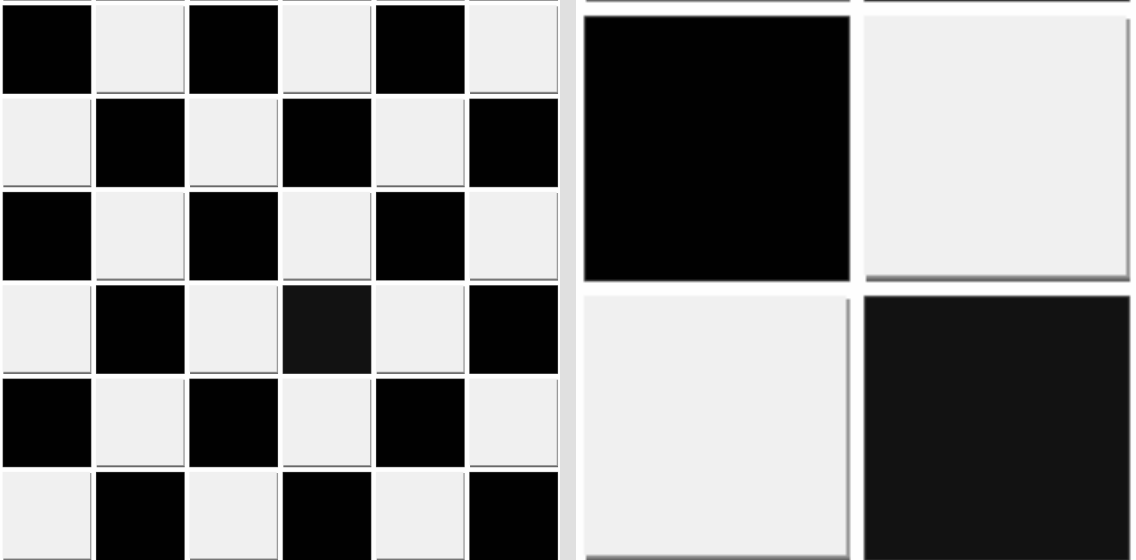
Left, the full canvas; right, a detail of the centre.
A WebGL 2 fragment shader for this pattern:

```glsl
#version 300 es
precision highp float;
// Checkerboard of six by six square tiles, near-black and pale, set in white grout.
// Each cell is filled by soft-edged boxes: black tiles are flat with a thin rim,
// pale tiles are raised, with a shaded bevel along the right and bottom edges.

uniform vec2 u_resolution;
out vec4 fragColor;

const float TILES = 6.0;
const float ROW_SHIFT = 0.01;               // lifts the grid a little, in cells
const vec2 TILE_LOW = vec2(0.028, 0.004);   // tile corners inside a cell
const vec2 TILE_HIGH = vec2(0.979, 0.954);
const vec2 BEVEL = vec2(0.014, 0.023);      // right and bottom bevel widths
const vec2 ODD_CELL = vec2(3.0, 2.0);       // the one faded black tile

const vec3 GROUT = vec3(0.995);
const vec3 PALE = vec3(0.941);
const vec3 BLACK = vec3(0.003);
const vec3 FADED_BLACK = vec3(0.072);
const vec3 RIM = vec3(0.28);
const vec3 SHADE_DARK = vec3(0.34);
const vec3 SHADE_LIGHT = vec3(0.60);

// Coverage of an axis-aligned box with edges blurred over the given width.
float boxMask(vec2 p, vec2 low, vec2 high, float blur) {
    vec2 inside = clamp((p - low) / blur + 0.5, 0.0, 1.0)
                * clamp((high - p) / blur + 0.5, 0.0, 1.0);
    return inside.x * inside.y;
}

// Flat tile with a slightly lighter rim.
vec3 darkTile(vec2 p, vec3 face, float blur) {
    vec2 rimWidth = vec2(0.006);
    vec3 color = mix(GROUT, RIM, boxMask(p, TILE_LOW, TILE_HIGH, blur));
    return mix(color, face, boxMask(p, TILE_LOW + rimWidth, TILE_HIGH - rimWidth, blur));
}

// Raised tile: a shaded slab partly covered by its pale face.
vec3 paleTile(vec2 p, float blur) {
    vec2 slabLow = TILE_LOW + vec2(0.008, 0.0);
    vec2 slabHigh = TILE_HIGH - vec2(0.0, 0.012);
    float rise = smoothstep(TILE_LOW.y, TILE_LOW.y + BEVEL.y, p.y);
    vec3 shade = mix(SHADE_DARK, SHADE_LIGHT, rise);
    vec3 color = mix(GROUT, shade, boxMask(p, slabLow, slabHigh, blur));

    vec2 faceLow = TILE_LOW + vec2(0.0, BEVEL.y);
    vec2 faceHigh = TILE_HIGH - vec2(BEVEL.x, 0.0);
    return mix(color, PALE, boxMask(p, faceLow, faceHigh, blur));
}

void main() {
    vec2 grid = gl_FragCoord.xy / u_resolution * TILES + vec2(0.0, ROW_SHIFT);
    vec2 cell = floor(grid);
    vec2 p = fract(grid);
    float blur = max(0.010, TILES / min(u_resolution.x, u_resolution.y));

    bool isDark = mod(cell.x + cell.y, 2.0) > 0.5;
    vec3 face = cell == ODD_CELL ? FADED_BLACK : BLACK;
    vec3 color = isDark ? darkTile(p, face, blur) : paleTile(p, blur);
    fragColor = vec4(color, 1.0);
}
```
